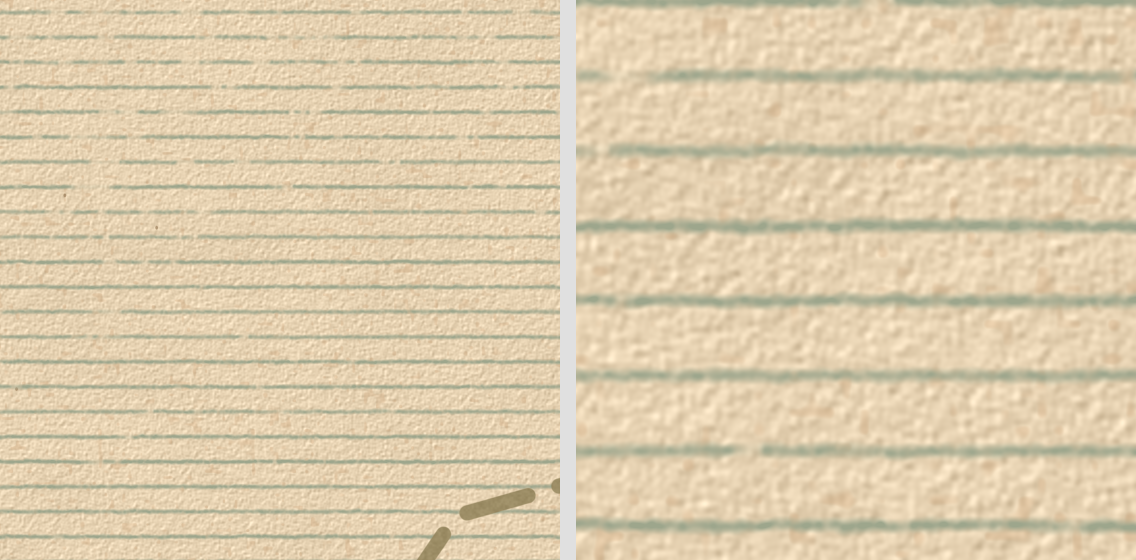
Left, the full canvas; right, a detail of the centre.
This texture is drawn by a three.js fragment shader. Its source:

```glsl
// Aged ruled paper: 22 worn grey-green lines on grainy cream stock, with a
// dashed olive stroke entering at the lower right. Rows come from a repeat in y;
// grain, wobble and gaps come from value noise; the dashes are capsule distances.
varying vec2 vUv;

float hash(vec2 p) {
  vec3 q = fract(vec3(p.xyx) * 0.1031);
  q += dot(q, q.yzx + 33.33);
  return fract((q.x + q.y) * q.z);
}

float noise(vec2 p) {
  vec2 i = floor(p), f = fract(p);
  f = f * f * (3.0 - 2.0 * f);
  return mix(mix(hash(i), hash(i + vec2(1.0, 0.0)), f.x),
             mix(hash(i + vec2(0.0, 1.0)), hash(i + 1.0), f.x), f.y);
}

// Height of the paper fibres, on turned axes to hide the noise lattice
float fibre(vec2 p) {
  vec2 turned = vec2(0.8 * p.x - 0.6 * p.y, 0.6 * p.x + 0.8 * p.y) + 2.0;
  return 0.6 * noise(turned * 165.0) + 0.4 * noise(p.yx * 270.0 + 61.0);
}

float capsule(vec2 p, vec2 a, vec2 b, float radius) {
  vec2 pa = p - a, ba = b - a;
  return length(pa - ba * clamp(dot(pa, ba) / dot(ba, ba), 0.0, 1.0)) - radius;
}

vec3 paper(vec2 p) {
  // Grain lit from the upper left, over slow tonal drift
  float relief = fibre(p) - fibre(p + vec2(-0.0026, 0.0030));
  float drift = 0.6 * noise(p * 9.0) + 0.4 * noise(p * 38.0 + 90.0) - 0.5;
  vec3 color = vec3(0.903, 0.823, 0.697) + relief * vec3(0.175, 0.18, 0.185) + drift * 0.035;

  // Rusty flecks
  float fleck = smoothstep(0.76, 0.97, noise(p * 95.0 + 140.0));
  color = mix(color, vec3(0.80, 0.65, 0.49), 0.38 * fleck);

  // Rare dark specks, one candidate per cell
  vec2 cell = floor(p * 24.0);
  vec2 center = 0.2 + 0.6 * vec2(hash(cell + 5.0), hash(cell + 71.0));
  float speck = smoothstep(0.085, 0.03, length((fract(p * 24.0) - center) * vec2(1.0, 0.75)));
  return mix(color, vec3(0.58, 0.46, 0.32), 0.65 * speck * step(0.985, hash(cell + 29.0)));
}

float ruledInk(vec2 p) {
  float pitch = 0.04459;
  float row = floor((p.y - 0.0417) / pitch + 0.5);
  float lane = row * 7.0 + 3.5;

  // Wobble and uneven width along each line
  float wobble = 0.0022 * (noise(vec2(p.x * 55.0, lane)) - 0.5)
               + 0.0016 * (noise(vec2(p.x * 150.0, lane + 100.0)) - 0.5);
  float dist = abs(p.y - 0.0417 - row * pitch + wobble);
  float spread = 0.0050 + 0.0026 * noise(vec2(p.x * 130.0, lane + 200.0));
  float line = smoothstep(spread, 0.0, dist);

  // Gaps grow toward the top and left, and along a worn vertical crease
  float coverage = 0.58 * noise(vec2(p.x * 30.0, lane + 400.0))
                 + 0.42 * noise(vec2(p.x * 100.0, lane + 600.0));
  float crease = (p.x - 0.187) / 0.028;
  float wear = mix(0.21, 0.43, p.y) - 0.08 * p.x + 0.15 * exp(-crease * crease);
  float ink = mix(0.16, 1.0, smoothstep(wear - 0.11, wear + 0.13, coverage));

  // Fibres take the ink unevenly
  float uptake = 0.62 + 0.75 * fibre(p + 0.37);
  return line * ink * uptake * mix(0.80, 1.05, hash(vec2(row, 9.0)));
}

void main() {
  vec3 color = paper(vUv);
  color = mix(color, vec3(0.615, 0.65, 0.55), clamp(ruledInk(vUv), 0.0, 1.0));

  // Dashed stroke: steep at first, then bending to the right
  float dash = capsule(vUv, vec2(0.745, -0.023), vec2(0.792, 0.046), 0.0135);
  dash = min(dash, capsule(vUv, vec2(0.834, 0.084), vec2(0.943, 0.115), 0.0135));
  dash = min(dash, capsule(vUv, vec2(0.998, 0.132), vec2(1.10, 0.16), 0.0135));
  vec3 olive = vec3(0.615, 0.555, 0.40) + 0.08 * (fibre(vUv) - 0.5);
  color = mix(color, olive, smoothstep(0.0016, -0.0016, dash));

  gl_FragColor = vec4(color, 1.0);
}
```
